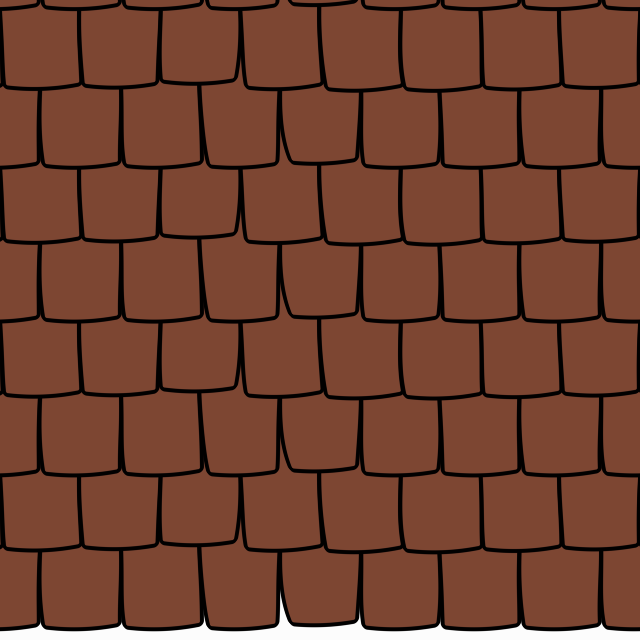
Give the GLSL for this pattern, as a three.js fragment shader.

```glsl
varying vec2 vUv;

// Horizontal position of a joint; side is +1 for the tile to its right, -1 for the tile to its left
float jointX(float joint, float stagger, float height, float side) {
  float taper = exp(-3.2 * height);
  float lean = 0.03 + 0.03 * sin(1.05 * (joint - 3.5) + 2.0 * stagger);
  float fromWidest = joint - 3.0 - stagger;
  float halfGap = 0.01 + 0.02 * stagger + 0.058 * exp(-1.5 * fromWidest * fromWidest);
  float wobble = 0.013 * sin(3.5 * height + 2.0 * joint + stagger);
  return joint + wobble + taper * (lean + side * halfGap);
}

// Signed distance to a tile that runs on upward beneath the next course
float tileDistance(vec2 p, float column, float course) {
  float stagger = 1.0 - mod(course, 2.0);
  p.x += 0.5 * stagger;

  // Sagging lower edge, with one short tile in each course
  float across = clamp(2.0 * (p.x - column) - 1.0, -1.2, 1.2);
  float isShort = 1.0 - step(0.5, abs(column - 2.0 - 2.0 * stagger));
  float bottom = 0.135 + 0.9615 * course + 0.02 * (1.0 - stagger)
    + 0.06 * step(7.5, course) + 0.05 * isShort
    - 0.022 * (1.0 - stagger) * sin(column - 3.0)
    + across * (0.044 * across + 0.013);

  float height = max(p.y - bottom, 0.0);
  float left = jointX(column, stagger, height, 1.0);
  float right = jointX(column + 1.0, stagger, height, -1.0);

  // Rounded lower corners
  float radius = 0.045;
  vec2 q = vec2(max(left - p.x, p.x - right), bottom - p.y) + radius;
  return length(max(q, 0.0)) + min(max(q.x, q.y), 0.0) - radius;
}

void main() {
  vec2 p = vUv * 8.0;
  float blur = 0.7 * fwidth(p.y);
  float nearCourse = floor((p.y - 0.135) / 0.9615);
  vec3 color = vec3(0.99);

  // Courses overlap from the bottom up, tiles from left to right
  for (int i = -1; i <= 1; i++) {
    float course = nearCourse + float(i);
    if (course < -0.5) continue;
    float nearColumn = floor(p.x + 0.5 * (1.0 - mod(course, 2.0)));

    for (int k = -1; k <= 1; k++) {
      float d = tileDistance(p, nearColumn + float(k), course);
      float outline = 1.0 - smoothstep(-blur, blur, d - 0.025);
      float clay = 1.0 - smoothstep(-blur, blur, d + 0.025);
      color = mix(color, vec3(0.005, 0.0, 0.0), outline);
      color = mix(color, vec3(0.49, 0.273, 0.198), clay);
    }
  }

  gl_FragColor = vec4(color, 1.0);
}
```
